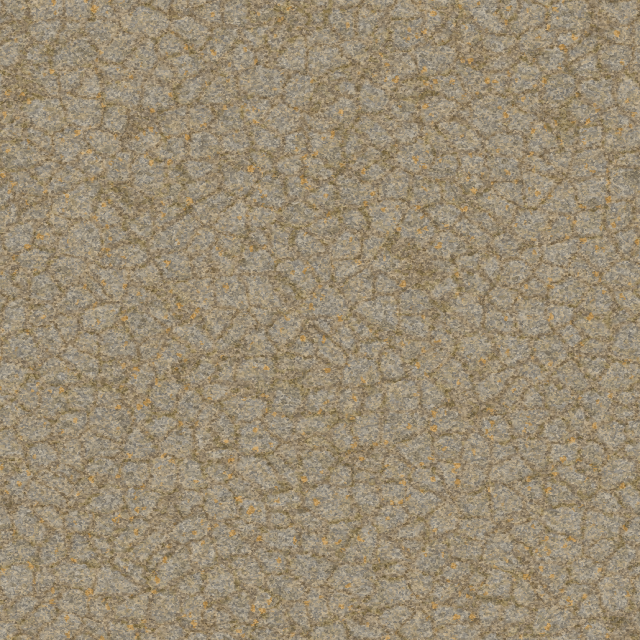
Give the GLSL for this texture, as a Shadertoy shader.

```glsl
// Weathered rubble paving: small grey stones, sandy joints, dark pits and ochre lichen.

const vec3 STONE  = vec3(0.637, 0.600, 0.528);
const vec3 JOINT  = vec3(0.605, 0.535, 0.425);
const vec3 CREASE = vec3(0.420, 0.345, 0.235);
const vec3 PIT    = vec3(0.380, 0.345, 0.295);
const vec3 MOSS   = vec3(0.470, 0.440, 0.250);
const vec3 LICHEN = vec3(0.770, 0.585, 0.310);

vec2 hash2(vec2 cell) {
    vec3 q = fract(cell.xyx * vec3(0.1031, 0.1030, 0.0973));
    q += dot(q, q.yzx + 33.33);
    return fract((q.xx + q.yz) * q.zy);
}

// Smooth cellular noise: random cell values blended by distance, 0 to 1.
float cellNoise(vec2 p) {
    vec2 base = floor(p);
    float total = 0.0, weights = 0.0;
    for (int y = -1; y <= 1; y++)
    for (int x = -1; x <= 1; x++) {
        vec2 cell = base + vec2(x, y);
        vec2 d = cell + hash2(cell) - p;
        float w = exp(-9.0 * dot(d, d));
        total += w * hash2(cell + 57.0).x;
        weights += w;
    }
    return total / weights;
}

// Blocky cells of mixed size: x is the gap to the border, y a random value per stone.
vec2 stoneCells(vec2 p) {
    vec2 base = floor(p);
    float nearest = 8.0, second = 8.0, id = 0.0;
    for (int y = -2; y <= 2; y++)
    for (int x = -2; x <= 2; x++) {
        vec2 cell = base + vec2(x, y);
        vec2 pick = hash2(cell + 91.0);
        vec2 d = abs(cell + hash2(cell) - p);
        float dist = 0.5 * (length(d) + max(d.x, d.y)) - 0.28 * pick.y;
        if (dist < nearest) {
            second = nearest;
            nearest = dist;
            id = pick.x;
        } else {
            second = min(second, dist);
        }
    }
    return vec2(second - nearest, id);
}

// Sparse round spots of random size and strength.
float spots(vec2 p, float chance) {
    vec2 base = floor(p);
    float mask = 0.0;
    for (int y = -1; y <= 1; y++)
    for (int x = -1; x <= 1; x++) {
        vec2 cell = base + vec2(x, y);
        vec2 pick = hash2(cell + 23.0);
        float radius = mix(0.14, 0.38, pick.y * pick.y);
        float dist = length(cell + hash2(cell) - p);
        float spot = 1.0 - smoothstep(radius - 0.12, radius + 0.14, dist);
        mask = max(mask, spot * step(pick.x, chance) * mix(0.35, 1.0, pick.y));
    }
    return mask;
}

// Layered sines that bend the stone rows.
vec2 bend(vec2 p) {
    return sin(p.yx * vec2(23.0, 19.0) + vec2(1.0, 4.0))
         + 0.6 * sin(p.yx * vec2(61.0, 53.0) + p * 31.0);
}

void mainImage(out vec4 fragColor, in vec2 fragCoord) {
    vec2 uv = fragCoord / iResolution.y;

    // Noise layers from broad to fine
    float patches = cellNoise(uv * 21.0 + 5.0);
    float mottle  = cellNoise(uv * vec2(58.0, 84.0) + 11.0);
    float rough   = cellNoise(uv * vec2(115.0, 160.0) + 37.0);
    float grain   = cellNoise(uv * vec2(215.0, 300.0) + 71.0);
    float dust    = cellNoise(uv * vec2(390.0, 450.0) + 13.0);

    // Stones and ragged joints, sandy stains spreading over the faces
    vec2 warped = uv + 0.004 * bend(uv) + 0.006 * (vec2(mottle, rough) - 0.5);
    vec2 stone = stoneCells(warped * vec2(21.0, 25.0));
    float border = stone.x + 0.10 * (rough - 0.5) + 0.06 * (grain - 0.5);
    float joint = 1.0 - smoothstep(0.05, 0.30, border - 0.08 * (patches - 0.5));
    float stain = 0.55 * smoothstep(0.45, 0.75, 0.6 * mottle + 0.4 * dust);
    vec3 color = mix(STONE + 0.03 * (stone.y - 0.5), JOINT, max(joint, stain));

    // Thin broken shadow lines and moss inside the joints
    float crease = 1.0 - smoothstep(0.0, 0.075, abs(border - 0.03));
    color = mix(color, CREASE, 0.36 * crease * smoothstep(0.25, 0.7, rough));
    float moss = smoothstep(0.58, 0.78, 0.3 * patches + 0.7 * rough);
    color = mix(color, MOSS, 0.28 * moss * (0.3 + 0.7 * joint));

    // Dark pits and mineral grain
    float pit = smoothstep(0.58, 0.80, 0.30 * (1.0 - mottle) + 0.40 * rough + 0.30 * grain);
    color = mix(color, PIT, 0.50 * pit);
    color += vec3(1.0, 0.98, 0.93) * (0.15 * (grain - 0.5) + 0.19 * (dust - 0.5) + 0.04 * (rough - 0.5));
    color += vec3(0.02, 0.0, -0.04) * (rough + dust - 1.0);

    // Lichen specks
    float lichen = spots(uv * 84.0 + 0.5 * vec2(rough, grain), 0.15);
    color = mix(color, LICHEN + 0.2 * (dust - 0.5), 0.75 * lichen);

    fragColor = vec4(clamp(color, 0.0, 1.0), 1.0);
}
```
